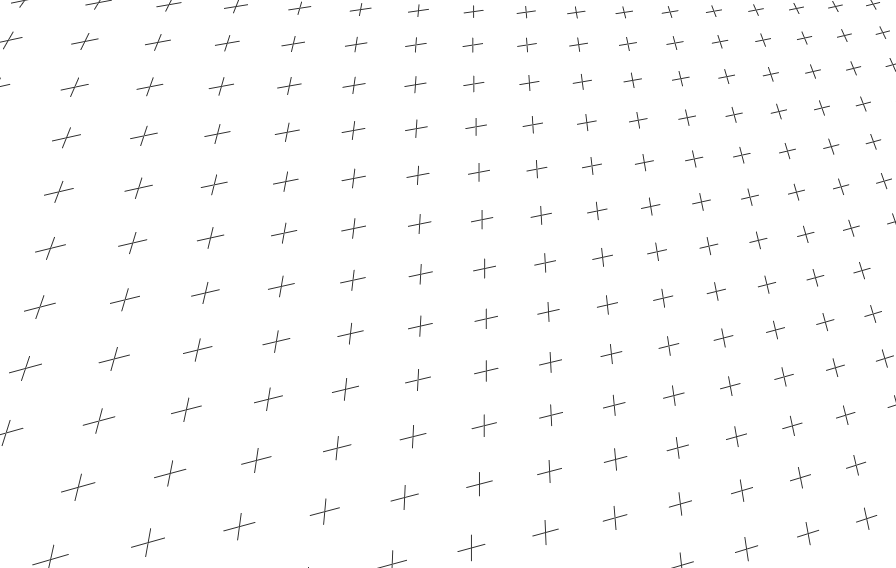
Write a WebGL 1 fragment shader that draws this pattern.

```glsl
precision highp float;
// Sparse field of thin plus marks on a white ground, laid on a bent grid.
// A smooth polynomial surface places each grid node; each mark takes its
// size from the local grid spacing and leans a little across the field.

uniform vec2 u_resolution;

#define FIELD_WIDTH 768.0   // canvas width in drawing units
#define COLUMNS 17
#define ROWS 13
#define CENTER_NODE vec2(7.0, 5.0)
#define ARM_RATIO vec2(0.175, 0.19) // half arm length per grid step
#define LINE_WIDTH 0.8
#define REACH 20.0          // no mark extends further than this
#define INK vec3(0.15)
#define PAPER vec3(1.0)

// Position of grid node (s, t), counted from the center node, y downward.
vec2 bentGrid(float s, float t) {
  vec2 spine = vec2(413.2, 188.3) + t * (vec2(2.5, 41.28)
    + t * (vec2(-0.19, 0.618) + t * (vec2(-0.08, -0.031) + t * vec2(0.0, 0.014))));
  vec2 slope = vec2(52.06, -3.73) + t * (vec2(1.18, -1.1)
    + t * (vec2(0.082, -0.036) + t * (vec2(0.0165, -0.003) + t * vec2(0.0, -0.001))));
  vec2 bend = vec2(-1.395, 0.014) + t * (vec2(-0.071, 0.037)
    + t * (vec2(-0.006, 0.0028) + t * vec2(-0.0007, 0.0002)));
  vec2 twist = vec2(0.034, -0.008) + t * (vec2(0.0038, -0.0011) + t * vec2(0.0003, 0.0));
  return spine + s * (slope + s * (bend + s * twist));
}

// Distance to a segment through the origin, from -arm to +arm.
float armDistance(vec2 p, vec2 arm) {
  float along = clamp(dot(p, arm) / dot(arm, arm), -1.0, 1.0);
  return length(p - arm * along);
}

// Pixel coverage of a hairline, also when it is thinner than a pixel.
float lineCoverage(float dist, float pixel) {
  float edge = (0.5 * LINE_WIDTH - dist) / pixel + 0.5;
  return clamp(edge, 0.0, min(1.0, LINE_WIDTH / pixel));
}

// Distance to the plus mark of node (s, t), with p relative to the node.
float plusDistance(vec2 p, float s, float t) {
  float stepX = bentGrid(s + 0.5, t).x - bentGrid(s - 0.5, t).x;
  float stepY = bentGrid(s, t + 0.5).y - bentGrid(s, t - 0.5).y;
  vec2 halfArm = ARM_RATIO * vec2(stepX, stepY);
  float tilt = 0.2 + 0.012 * t + 0.0013 * s * s;
  float lean = s * (0.02 * s - 0.45);
  vec2 across = halfArm.x * vec2(1.0, -tilt);
  vec2 upright = vec2(lean, -halfArm.y);
  return min(armDistance(p, across), armDistance(p, upright));
}

void main() {
  float pixel = FIELD_WIDTH / u_resolution.x;
  vec2 p = vec2(gl_FragCoord.x, u_resolution.y - gl_FragCoord.y) * pixel;

  float dist = REACH;
  for (int row = 0; row < ROWS; row++) {
    for (int column = 0; column < COLUMNS; column++) {
      vec2 node = vec2(float(column), float(row)) - CENTER_NODE;
      vec2 local = p - bentGrid(node.x, node.y);
      if (max(abs(local.x), abs(local.y)) < REACH) {
        dist = min(dist, plusDistance(local, node.x, node.y));
      }
    }
  }

  gl_FragColor = vec4(mix(PAPER, INK, lineCoverage(dist, pixel)), 1.0);
}
```
